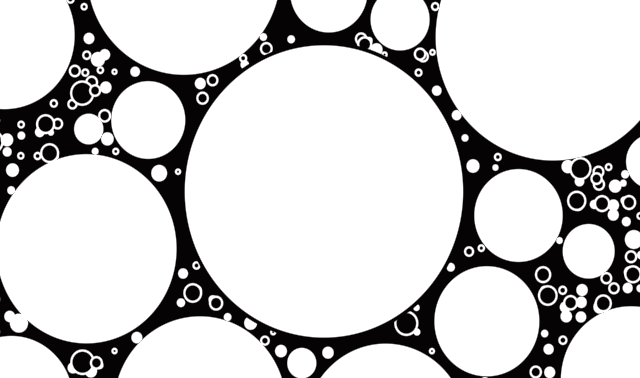
Reproduce this pattern procedurally as a WebGL 2 fragment shader.

```glsl
#version 300 es
precision highp float;
// Packed white discs on black: a chain of discs rolls around one large core,
// smaller discs grow into the free space, and cellular noise scatters
// thin rings and dots through the gaps that remain.
uniform vec2 u_resolution;
out vec4 outColor;

const int MAX_DISCS = 48;
vec3 discs[MAX_DISCS]; // centre, radius
int discCount = 0;

void addDisc(vec2 centre, float radius) {
  discs[discCount++] = vec3(centre, radius);
}

vec3 hash3(vec2 p) {
  vec3 q = vec3(dot(p, vec2(127.1, 311.7)), dot(p, vec2(269.5, 183.3)), dot(p, vec2(419.2, 371.9)));
  return fract(sin(q) * 43758.5);
}

// Distance to the nearest disc, negative inside
float clearance(vec2 p) {
  float d = 10.0;
  for (int i = 0; i < discCount; i++) d = min(d, length(p - discs[i].xy) - discs[i].z);
  return d;
}

float coverage(float d) {
  return clamp(0.5 - d * u_resolution.y / 1.3, 0.0, 1.0);
}

void packDiscs() {
  // Core, then a chain in which each disc touches the core and the one before
  vec2 core = vec2(0.857, 0.47);
  float coreRadius = 0.39;
  addDisc(core, coreRadius);
  float angle = 0.57, previous = 0.0;
  for (int k = 0; k < 11; k++) {
    float i = float(k);
    float radius = 0.18 + 0.11 * cos(2.3 * i) + 0.04 * cos(i);
    float share = sqrt(radius / (coreRadius + radius));
    angle -= 2.0 * asin(share * previous);
    addDisc(core + (coreRadius + radius) * vec2(cos(angle), sin(angle)), radius);
    previous = share;
  }
  // Fillers: evenly spread seeds, accepted at ever smaller sizes
  for (int k = 1; k <= 140 && discCount < MAX_DISCS; k++) {
    float i = float(k);
    vec2 seed = fract(vec2(0.7549, 0.5698) * i) * vec2(1.9, 1.15) - 0.1;
    float room = min(clearance(seed), 0.2);
    if (room > mix(0.16, 0.035, i / 140.0)) addDisc(seed, room);
  }
  // Shrink everything to open the black gaps
  for (int i = 0; i < discCount; i++) discs[i].z = discs[i].z * 0.96 - 0.006;
}

// One layer of rings and dots, sized by the room around each cell point
float scatter(vec2 p, float cell, float dotShare, float ink) {
  vec2 home = floor(p / cell);
  for (int y = -1; y <= 1; y++)
  for (int x = -1; x <= 1; x++) {
    vec2 id = home + vec2(x, y);
    vec3 rnd = hash3(id + cell * 100.0);
    vec2 centre = (id + 0.2 + 0.6 * rnd.xy) * cell;
    float room = clearance(centre);
    float radius = min(room * 1.2, cell * mix(0.2, 0.42, rnd.x));
    if (radius < 0.007 || rnd.z > room * 22.0) continue;
    float d = length(p - centre) - radius;
    float inside = fract(rnd.z * 37.0) < dotShare ? 1.0 : coverage(-d - 0.0065);
    ink = mix(ink, inside, coverage(d));
  }
  return ink;
}

void main() {
  vec2 p = gl_FragCoord.xy / u_resolution.y;
  p.y /= 1.05; // discs stand slightly taller than wide
  packDiscs();

  float d = clearance(p);
  float ink = 0.0;
  if (d > -0.01) {
    ink = scatter(p, 0.042, 0.5, ink);
    ink = scatter(p, 0.078, 0.15, ink);
    // A dark rim around the core cuts off the small shapes
    float coreDistance = length(p - discs[0].xy) - discs[0].z;
    ink *= coverage(0.009 - coreDistance);
  }
  ink = max(ink, coverage(d));
  outColor = vec4(mix(vec3(0.02, 0.01, 0.01), vec3(1.0), ink), 1.0);
}
```
